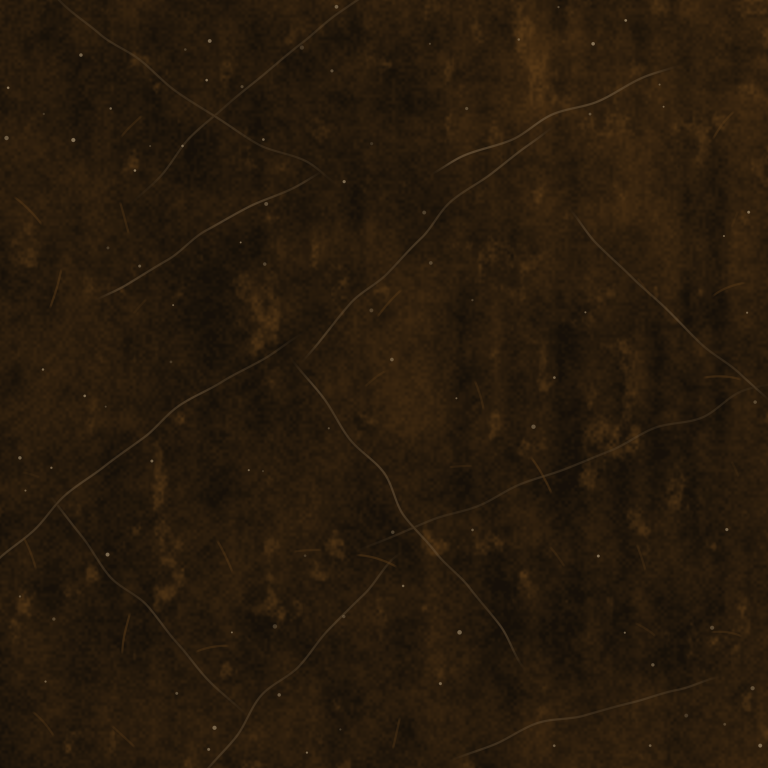
A Shadertoy shader for this texture:

```glsl
// Dark, worn brown leather with fine pale cracks, woven streaks, grain and dust.

const vec3 DARK_BROWN = vec3(0.115, 0.078, 0.036);
const vec3 WARM_BROWN = vec3(0.232, 0.150, 0.060);
const vec3 OCHRE      = vec3(0.370, 0.240, 0.095);
const vec3 CRACK_TAN  = vec3(0.400, 0.320, 0.220);
const vec3 DUST_PALE  = vec3(0.600, 0.520, 0.400);

const float MEAN_TONE    = 0.42;
const float BROAD_AMOUNT = 0.95;
const float BLOTCH_AMOUNT = 0.85;
const float GRAIN_AMOUNT = 0.75;
const int   CRACK_COUNT  = 12;
const float CRACK_WIDTH  = 0.0011;
const float FIBRE_CELLS  = 9.0;
const float DUST_CELLS   = 24.0;

float hash(vec2 p) {
    return fract(sin(dot(p, vec2(127.1, 311.7))) * 43758.5453);
}

vec2 hash2(vec2 p) {
    return vec2(hash(p), hash(p + 37.3));
}

float noise(vec2 p) {
    vec2 i = floor(p), f = fract(p);
    f = f * f * (3.0 - 2.0 * f);
    return mix(mix(hash(i), hash(i + vec2(1, 0)), f.x),
               mix(hash(i + vec2(0, 1)), hash(i + vec2(1, 1)), f.x), f.y);
}

float fbm(vec2 p) {
    float sum = 0.0, amp = 0.5;
    for (int i = 0; i < 4; i++) {
        sum += amp * noise(p);
        p = p * 2.03 + 17.7;
        amp *= 0.5;
    }
    return sum / 0.9375;
}

// Coverage of a bent, tapering stroke centred on the origin
float stroke(vec2 p, float angle, float halfLength, float bend, float wobble, float width, float pixel) {
    float c = cos(angle), s = sin(angle);
    vec2 q = vec2(c * p.x + s * p.y, c * p.y - s * p.x);
    float offset = q.y - bend * q.x * q.x - wobble * (noise(vec2(q.x * 16.0, angle * 50.0)) - 0.5);
    float taper = 1.0 - smoothstep(0.75 * halfLength, halfLength, abs(q.x));
    return taper * (1.0 - smoothstep(width - pixel * 0.5, width + pixel, abs(offset)));
}

// Long cracks, mostly rising to the right, one per jittered cell
float cracks(vec2 p, float pixel) {
    float cover = 0.0;
    for (int i = 0; i < CRACK_COUNT; i++) {
        vec2 id = vec2(float(i % 3), float(i / 3));
        vec2 centre = (id + mix(vec2(0.15), vec2(0.85), hash2(id + 4.1))) / vec2(3.0, 4.0);
        vec2 r = hash2(id + 9.6);
        float angle = i % 3 == (i / 3) % 3 ? mix(-1.0, -0.5, r.x) : mix(0.25, 0.85, r.x);
        float halfLength = mix(0.17, 0.32, r.y);
        float bend = (hash(id + 21.4) - 0.5) * 0.9;
        float strength = mix(0.3, 0.75, hash(id + 31.8)) * mix(0.5, 1.15, noise(p * 24.0 + id));
        cover = max(cover, strength * stroke(p - centre, angle, halfLength, bend, 0.016, CRACK_WIDTH, pixel));
    }
    return cover;
}

// Short curled fibres
float fibres(vec2 p, float pixel) {
    vec2 id = floor(p * FIBRE_CELLS);
    vec2 centre = (id + mix(vec2(0.35), vec2(0.65), hash2(id + 2.9))) / FIBRE_CELLS;
    vec2 r = hash2(id + 51.2);
    float present = step(0.6, hash(id + 71.5));
    return present * mix(0.15, 0.45, r.y)
         * stroke(p - centre, r.x * 3.14, mix(0.012, 0.03, r.y), 12.0 * (r.x - 0.5), 0.008, 0.0011, pixel);
}

// Scattered dust specks
float dust(vec2 p, float pixel) {
    vec2 id = floor(p * DUST_CELLS);
    vec2 centre = (id + mix(vec2(0.2), vec2(0.8), hash2(id + 13.7))) / DUST_CELLS;
    float present = step(0.84, hash(id + 83.1));
    float radius = mix(0.0008, 0.0026, pow(hash(id + 5.5), 2.0));
    float spot = 1.0 - smoothstep(radius - pixel * 0.5, radius + pixel, length(p - centre));
    return present * mix(0.25, 0.85, hash(id + 61.9)) * spot;
}

void mainImage(out vec4 fragColor, in vec2 fragCoord) {
    vec2 p = fragCoord / iResolution.y;
    float pixel = 1.0 / iResolution.y;

    // Cloudy stain, blotches and fine grain
    float broad = fbm(p * 4.0 + 3.0) - 0.5;
    float blotch = fbm(p * vec2(30.0, 22.0)) - 0.5;
    float grain = 0.6 * noise(p * 240.0) + 0.4 * noise(p * 115.0 + 9.0) - 0.5;
    vec2 fromCentre = p - vec2(0.55, 0.52);
    float shade = 0.16 * exp(-9.0 * dot(fromCentre, fromCentre));
    float tone = MEAN_TONE + BROAD_AMOUNT * broad + BLOTCH_AMOUNT * blotch + GRAIN_AMOUNT * grain - shade;

    // Woven streaks: vertical on the right, horizontal near the upper right
    float right = smoothstep(0.3, 0.75, p.x);
    float corner = right * smoothstep(0.65, 0.95, p.y);
    float warp = noise(vec2(p.x * 48.0 + 0.3 * broad, p.y * 4.0)) - 0.5;
    float weft = noise(vec2(p.x * 7.0, p.y * 62.0)) - 0.5;
    tone += warp * mix(0.2, 0.6, right) + 0.55 * weft * corner;
    vec3 color = mix(DARK_BROWN, WARM_BROWN, clamp(tone, -0.25, 1.15));

    // Rare ochre scuffs where the surface has rubbed through
    float scuff = smoothstep(0.66, 0.86, fbm(p * vec2(34.0, 24.0) + 40.0) + 0.12 * warp + 0.08 * corner);
    color = mix(color, OCHRE, 0.6 * scuff * (0.7 + grain));

    // Cracks, fibres and dust
    color = mix(color, CRACK_TAN, cracks(p, pixel));
    color = mix(color, OCHRE, fibres(p, pixel));
    color = mix(color, DUST_PALE, dust(p, pixel));

    fragColor = vec4(color, 1.0);
}
```
